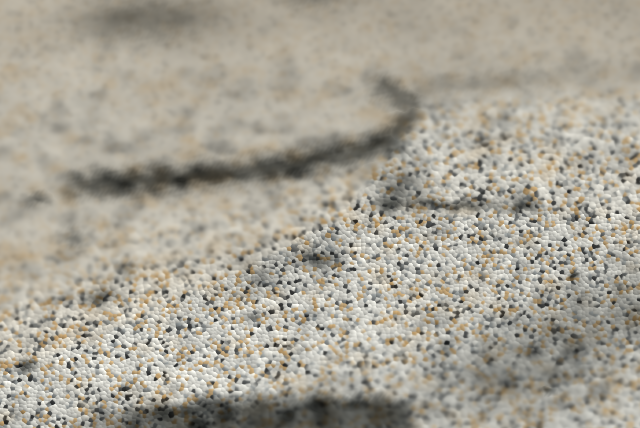
Write a Shadertoy shader that draws this texture.

```glsl
const float GRAIN_SIZE = 0.0086;
const float CLUMP_SIZE = 0.030;
const float SHARP_CELL = 9.0;    // falloff of a grain in focus
const float SOFT_CELL = 1.0;     // falloff of a grain out of focus
const float RIDGE_BLEND = 0.010;
const vec3 NEAR_SAND = vec3(0.715, 0.715, 0.705);
const vec3 FAR_SAND = vec3(0.725, 0.712, 0.685);
const vec3 TOP_SAND = vec3(0.69, 0.67, 0.635);
const vec3 SHADE = vec3(0.24, 0.25, 0.245);
const vec3 MEAN_GRAIN = vec3(0.977, 0.964, 0.925);
const vec2 LIGHT = vec2(0.25, 0.4);

// Hollows: centre, radius, depth
const vec4 PITS[11] = vec4[11](
    vec4(0.910, 0.522, 0.024, 0.82), vec4(0.745, 0.395, 0.030, 0.62),
    vec4(1.220, 0.518, 0.022, 0.80), vec4(1.343, 0.352, 0.010, 0.85),
    vec4(1.280, 0.082, 0.014, 0.68), vec4(0.088, 0.535, 0.020, 0.55),
    vec4(0.230, 0.305, 0.022, 0.52), vec4(0.170, 0.442, 0.024, 0.45),
    vec4(0.065, 0.147, 0.015, 0.68), vec4(0.592, 0.258, 0.012, 0.60),
    vec4(0.295, 0.370, 0.020, 0.42));

vec3 hash3(vec2 p) {
    vec3 q = fract(vec3(p.xyx) * vec3(0.1031, 0.1030, 0.0973));
    q += dot(q, q.yxz + 33.33);
    return fract((q.xxy + q.yzz) * q.zyx);
}

// Mineral mix: dark, ochre, slate, then pale quartz
vec3 mineral(vec3 h) {
    float vary = fract(h.z * 37.0);
    if (h.z < 0.11) return vec3(0.46, 0.47, 0.47) * (0.5 + vary);
    if (h.z < 0.23) return vec3(0.97, 0.82, 0.60);
    if (h.z < 0.28) return vec3(0.76, 0.78, 0.78);
    return vec3(1.08, 1.075, 1.045) * (0.90 + 0.20 * vary);
}

// Cellular noise whose cells melt together as falloff drops
vec3 grains(vec2 p, float falloff, float relief) {
    vec2 cell = floor(p);
    vec3 sum = vec3(0.0);
    float total = 0.0;
    for (int j = -2; j <= 2; j++)
    for (int i = -2; i <= 2; i++) {
        vec2 id = cell + vec2(i, j);
        vec3 h = hash3(id + 200.0);
        vec2 d = p - id - 0.05 - 0.9 * h.xy;
        float w = exp(-falloff * dot(d, d));
        sum += w * mineral(h) * (1.0 + relief * dot(d, LIGHT));
        total += w;
    }
    return sum / max(total, 1e-6);
}

float waves(vec2 p) {
    float sum = 0.0, amp = 0.5;
    for (int i = 0; i < 4; i++) {
        sum += amp * sin(p.x + 1.3 * sin(p.y)) * cos(p.y * 1.2 + 0.7 * p.x);
        p = mat2(1.5, 1.1, -1.1, 1.5) * p + 2.1;
        amp *= 0.58;
    }
    return sum;
}

float blot(vec2 p, vec2 centre, vec2 radius, float slope) {
    vec2 d = p - centre;
    d.y -= slope * d.x;
    d /= radius;
    return exp(-dot(d, d));
}

float segment(vec2 p, vec2 a, vec2 b) {
    vec2 ab = b - a;
    return length(p - a - ab * clamp(dot(p - a, ab) / dot(ab, ab), 0.0, 1.0));
}

float ridgeHeight(float x) {
    float rise = 0.135 + 0.3 * x + 0.19 * x * x;
    float flatTop = 0.47 + 0.025 * x;
    float h = clamp(0.5 + 0.5 * (flatTop - rise) / 0.04, 0.0, 1.0);
    return mix(flatTop, rise, h) - 0.04 * h * (1.0 - h);
}

float shadows(vec2 p) {
    // Long trough with a hook at its right end
    float t = clamp((p.x - 0.18) / 0.74, 0.0, 1.0);
    float troughY = 0.564 + 0.06 * t + 0.05 * t * t * t * t;
    float s = 0.78 * blot(p, vec2(clamp(p.x, 0.2, 0.9), troughY), vec2(0.05, 0.031), 0.0);
    float hook = min(segment(p, vec2(0.91, 0.665), vec2(0.965, 0.735)),
                     segment(p, vec2(0.965, 0.755), vec2(0.89, 0.80)));
    s = max(s, 0.60 * exp(-hook * hook / 0.0007));

    // Foreground hollow
    float rim = 0.082 - 0.17 * (p.x - 0.75) * (p.x - 0.75);
    float span = smoothstep(0.08, 0.42, p.x) * smoothstep(1.0, 0.93, p.x);
    s = max(s, 0.76 * span * smoothstep(rim + 0.018, rim - 0.03, p.y));

    // Broad shaded slopes
    s = max(s, 0.42 * blot(p, vec2(1.30, 0.19), vec2(0.27, 0.12), 0.35));
    s = max(s, 0.46 * blot(p, vec2(1.49, 0.27), vec2(0.13, 0.10), 0.0));
    s = max(s, 0.50 * blot(p, vec2(0.34, 0.955), vec2(0.16, 0.05), 0.05));
    s = max(s, 0.30 * blot(p, vec2(0.73, 1.01), vec2(0.09, 0.03), 0.0));
    s = max(s, 0.20 * blot(p, vec2(1.15, 0.81), vec2(0.25, 0.025), 0.08));
    s = max(s, 0.38 * blot(p, vec2(0.93, 0.56), vec2(0.09, 0.055), -0.4));
    s = max(s, 0.58 * blot(p, vec2(1.06, 0.52), vec2(0.16, 0.014), -0.05));
    s = max(s, 0.24 * blot(p, vec2(0.66, 0.375), vec2(0.16, 0.035), 0.45));
    for (int i = 0; i < PITS.length(); i++)
        s = max(s, PITS[i].w * blot(p, PITS[i].xy, PITS[i].z * vec2(1.5, 0.85), 0.0));
    return s;
}

void mainImage(out vec4 fragColor, in vec2 fragCoord) {
    vec2 p = fragCoord / iResolution.y;
    float bumps = waves(p * vec2(22.0, 34.0));

    // Surfaces and their defocus
    float above = p.y - ridgeHeight(p.x) - 0.008 * bumps;
    float moundTop = min(0.52 + 1.5 * (p.x - 0.82), 0.755 + 0.08 * (p.x - 0.98));
    float mound = smoothstep(-0.03, 0.03, moundTop - p.y + 0.015 * bumps);
    float behind = smoothstep(-RIDGE_BLEND, RIDGE_BLEND, above);
    float valleyBlur = mix(0.14, 0.40, smoothstep(0.2, 0.7, p.x)) + 2.6 * above;
    float farBlur = mix(valleyBlur, 0.27 + 1.3 * (p.y - 0.5), mound);
    float nearBlur = 0.52 * smoothstep(0.06, 0.42, -above);
    float blur = clamp(mix(nearBlur, farBlur, behind), 0.0, 1.0);

    // Fine grains fade into soft clumps out of focus
    float falloff = mix(SHARP_CELL, SOFT_CELL, smoothstep(0.0, 0.6, blur));
    vec3 fine = grains(p * vec2(1.0, 1.1) / GRAIN_SIZE, falloff, 0.7 * (1.0 - blur));
    vec3 clump = grains(p * vec2(1.0, 1.4) / CLUMP_SIZE, 2.2, 0.0);
    vec3 grain = mix(fine, MEAN_GRAIN, 0.8 * smoothstep(0.4, 1.0, blur));
    grain += (clump - MEAN_GRAIN) * mix(0.25, 0.42, blur) * smoothstep(1.1, 0.6, p.y);

    // Sand tone and light undulation
    vec3 sand = mix(NEAR_SAND, FAR_SAND, behind * (1.0 - 0.6 * mound));
    sand = mix(sand, TOP_SAND, smoothstep(0.72, 1.0, p.y));
    sand *= 1.0 + 0.05 * waves(p * vec2(7.0, 15.0) + 3.0);
    sand += 0.04 * blot(p, vec2(0.0, 0.95), vec2(0.25, 0.2), 0.0);
    sand += 0.04 * blot(p, vec2(0.55, 0.17), vec2(0.55, 0.08), 0.1);
    vec3 color = sand * grain;

    // Shade with ragged borders
    vec2 ragged = p + 0.013 * vec2(bumps, waves(p.yx * 40.0 + 5.0));
    float shade = shadows(ragged) * (1.0 + 0.9 * (MEAN_GRAIN.g - clump.g));
    color *= mix(vec3(1.0), SHADE, clamp(shade, 0.0, 0.95));
    fragColor = vec4(clamp(color, 0.0, 1.0), 1.0);
}
```
